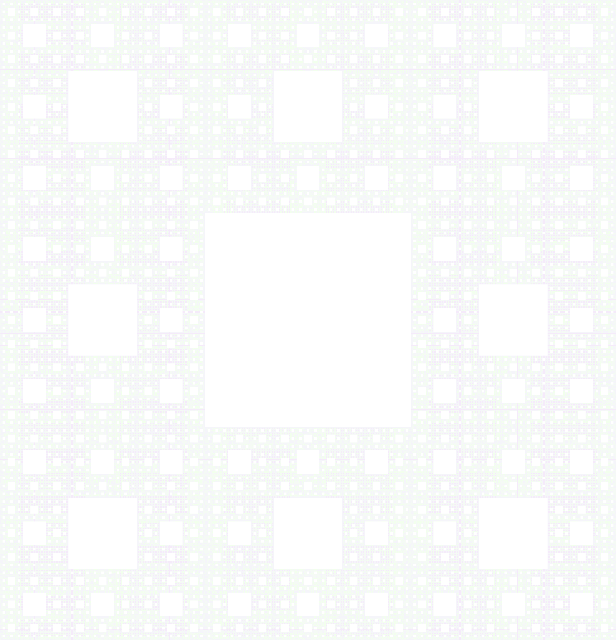
This pattern is drawn by a Shadertoy shader. Its source:

```glsl
#define LEVELS 5
#define GRAIN vec2(492.0, 512.0)
#define EDGE_SHARPNESS 4.0
#define DRIFT 0.3
#define DRIFT_SCALE 9.0
#define SAGE_SHARE 0.59
#define LINE_CHANCE 0.012
#define PAPER vec3(1.0)
#define MINT vec3(0.95, 1.00, 0.93)
#define SAGE vec3(0.96, 0.98, 0.96)
#define PERIWINKLE vec3(0.96, 0.96, 0.98)
#define LILAC vec3(0.96, 0.92, 0.98)

float hash(vec2 p) {
    uvec2 q = uvec2(ivec2(p)) * uvec2(1597u, 3812u);
    uint n = (q.x ^ q.y) * 747796u + 28913u;
    n = (n ^ (n >> 15)) * 739391u;
    n = (n ^ (n >> 13)) * 277803u;
    return float((n ^ (n >> 16)) & 65535u) / 65536.0;
}

vec2 gradient(vec2 corner) {
    float angle = 6.2832 * hash(corner + 700.0);
    return vec2(cos(angle), sin(angle));
}

float gradientNoise(vec2 p) {
    vec2 i = floor(p), f = fract(p);
    vec2 w = f * f * f * (f * (f * 6.0 - 15.0) + 10.0);
    vec2 e = vec2(0.0, 1.0);
    float low = mix(dot(gradient(i), f),
                    dot(gradient(i + e.yx), f - e.yx), w.x);
    float high = mix(dot(gradient(i + e), f - e),
                     dot(gradient(i + 1.0), f - 1.0), w.x);
    return mix(low, high, w.y);
}

// Signed distance per axis to the middle ninth, in cells of the given scale.
vec2 holeEdge(vec2 uv, float scale) {
    return abs(fract(uv * scale) - 0.5) - 1.0 / 6.0;
}

float inHole(vec2 uv, float scale) {
    vec2 edge = holeEdge(uv, scale);
    return step(max(edge.x, edge.y), 0.0);
}

// Coverage left after cutting the middle ninth at every scale;
// rim marks the grains bordering the larger holes.
float carpet(vec2 uv, out float rim) {
    float ink = 1.0, scale = 1.0;
    rim = 0.0;
    for (int level = 0; level < LEVELS; level++) {
        vec2 edge = holeEdge(uv, scale) / scale;
        vec2 inside = clamp(0.5 - edge * iResolution.xy * EDGE_SHARPNESS, 0.0, 1.0);
        ink *= 1.0 - inside.x * inside.y;
        vec2 grains = edge * GRAIN;
        if (level < 3) rim = max(rim, step(max(grains.x, grains.y), 1.0));
        scale *= 3.0;
    }
    return ink;
}

// The three finer levels become tints, sampled once per grain.
vec3 grainTint(vec2 uv, float rim) {
    vec2 grain = floor(uv * GRAIN);
    vec2 centre = (grain + 0.5) / GRAIN;
    float scale = pow(3.0, float(LEVELS));
    float pick = hash(grain + 11.0) + DRIFT * gradientNoise(uv * DRIFT_SCALE);
    vec3 tint = mix(SAGE, PERIWINKLE, max(rim, step(SAGE_SHARE, pick)));
    tint = mix(tint, MINT, inHole(centre, scale * 9.0));
    tint = mix(tint, MINT, inHole(centre, scale * 3.0));
    tint = mix(tint, LILAC, inHole(centre, scale));

    // A few off-colour rows and columns
    float column = step(hash(vec2(grain.x, 2011.0)), LINE_CHANCE);
    float row = step(hash(vec2(3019.0, grain.y)), LINE_CHANCE);
    return mix(tint, LILAC, max(column, row));
}

void mainImage(out vec4 fragColor, in vec2 fragCoord) {
    vec2 uv = fragCoord / iResolution.xy;
    float rim;
    float ink = carpet(uv, rim);
    fragColor = vec4(mix(PAPER, grainTint(uv, rim), ink), 1.0);
}
```
